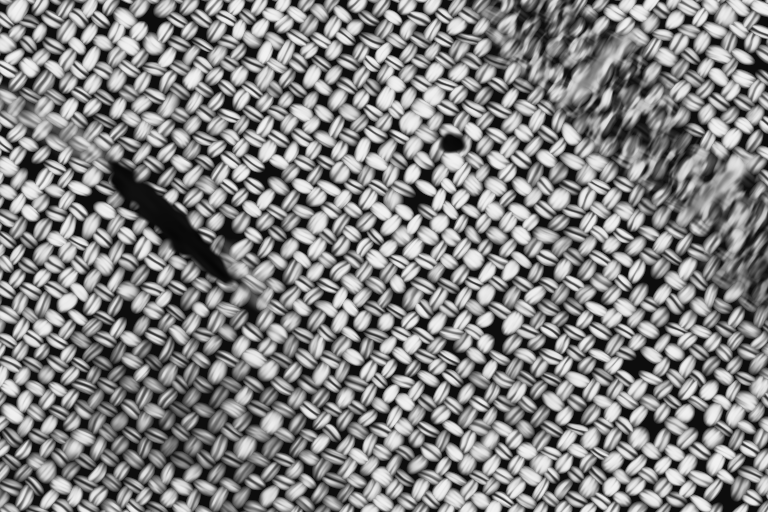
Give the GLSL for this texture, as a Shadertoy shader.

```glsl
// Coarse plain-woven cloth in black and white, its threads running diagonally.
// Each crossing is a twisted stitch of paired strands, varied by hash and noise;
// a frayed slit, a threadbare band, missing stitches and stains are laid over it.

float hash(vec2 p) {
    vec3 h = fract(vec3(p.xyx) * 0.1031);
    h += dot(h, h.yzx + 33.33);
    return fract((h.x + h.y) * h.z);
}

float noise(vec2 p) {
    vec2 i = floor(p), f = fract(p);
    f = f * f * (3.0 - 2.0 * f);
    return mix(mix(hash(i), hash(i + vec2(1, 0)), f.x),
               mix(hash(i + vec2(0, 1)), hash(i + vec2(1, 1)), f.x), f.y);
}

// Position along (0 to 1) and signed distance across the segment a-b.
vec2 alongAcross(vec2 p, vec2 a, vec2 b) {
    vec2 d = b - a, r = p - a;
    return vec2(dot(r, d) / dot(d, d), (d.x * r.y - d.y * r.x) / length(d));
}

// Soft spindle that tapers to both ends of the segment a-b.
float spindle(vec2 p, vec2 a, vec2 b, float halfWidth, float soft) {
    vec2 s = alongAcross(p, a, b);
    float taper = sqrt(max(0.0, 4.0 * s.x * (1.0 - s.x)));
    return smoothstep(soft, -soft, abs(s.y) - halfWidth * taper)
         * smoothstep(-0.03, 0.05, s.x) * smoothstep(1.03, 0.95, s.x);
}

// Brightness of the stitch at crossing id; q is in thread units.
float stitch(vec2 q, vec2 id, float wear) {
    bool warp = mod(id.x + id.y, 2.0) < 0.5;
    float seed = hash(id + 200.0);
    vec2 jitter = vec2(hash(id + 311.0), hash(id + 427.0)) - 0.5;
    vec2 l = q - id - 0.5 - 0.2 * jitter;
    if (!warp) l = vec2(l.y, -l.x);

    // Strands twist against the run of their thread.
    float twist = (warp ? 0.2 : 0.15) + 0.25 * jitter.x;
    l = vec2(l.x + twist * l.y, l.y - twist * l.x);

    // Slubs thicken a thread over several crossings.
    vec2 thread = warp ? vec2(id.y * 7.3, id.x * 0.22) : vec2(id.x * 7.3 + 90.0, id.y * 0.22);
    float slub = smoothstep(0.68, 0.92, noise(thread + 400.0));
    float width = (warp ? 0.44 : 0.47) + 0.12 * jitter.y + 0.16 * slub;
    float len = 0.8 + 0.2 * jitter.x;
    vec2 e = l / vec2(len, width);
    float body = max(0.0, 1.0 - dot(e, e));

    // The groove between the two strands, and fine fibres along them.
    float split = (warp ? 0.85 : 0.6) * (1.0 - slub) * smoothstep(0.05, 0.5, seed);
    float groove = (l.y - 0.15 * jitter.y) / 0.11;
    body *= 1.0 - split * exp(-groove * groove);
    body *= 0.72 + 0.56 * noise(vec2(l.x * 1.6, l.y * 9.0) + seed * 90.0 + 50.0);
    float bright = (0.9 + 0.6 * hash(id + 531.0)) * step(0.012, seed);
    return body * bright * (warp ? 1.0 - 0.7 * wear : 1.0);
}

void mainImage(out vec4 fragColor, in vec2 fragCoord) {
    vec2 p = fragCoord / iResolution.y;

    // Thread axes, bent a little by slow noise.
    vec2 bend = vec2(noise(p * 5.0 + 10.0), noise(p * 5.0 + 60.0)) - 0.5;
    vec2 w = p + 0.016 * bend;
    vec2 q = 29.5 * vec2(dot(w, vec2(0.719, -0.695)), dot(w, vec2(0.695, 0.719)));
    q += 0.25 * (vec2(noise(q * 0.9 + 120.0), noise(q * 0.9 + 170.0)) - 0.5);

    // Threadbare band at the upper right.
    float across = (p.x + p.y - 2.0) * 0.707 + 0.07 * (noise(p * 11.0 + 30.0) - 0.5);
    float wear = smoothstep(0.11, 0.045, abs(across)) * smoothstep(0.85, 1.05, p.x);

    // The brightest of the neighbouring stitches lies on top.
    float cloth = 0.0;
    for (int y = -1; y <= 1; y++)
        for (int x = -1; x <= 1; x++)
            cloth = max(cloth, stitch(q, floor(q) + vec2(x, y), wear));

    // Loose strands left in the worn band.
    vec2 lean = vec2(q.x + 0.18 * q.y, q.y - 0.18 * q.x);
    float strands = 0.7 * noise(lean * vec2(3.4, 1.25) + 220.0) + 0.3 * noise(lean * vec2(6.5, 2.2) + 320.0);
    cloth = mix(cloth, smoothstep(0.3, 0.85, strands), 0.65 * wear);

    // Pale threads bridging the band.
    float bridge = max(spindle(p, vec2(1.09, 0.79), vec2(1.25, 0.95), 0.014, 0.012),
                       spindle(p, vec2(1.33, 0.57), vec2(1.48, 0.70), 0.016, 0.012));
    cloth = mix(cloth, 0.35 + 0.75 * noise(lean * vec2(3.0, 1.1) + 510.0), 0.7 * bridge);

    // Stains and uneven light.
    float stain = exp(-18.0 * dot(p - vec2(0.36, 0.17), p - vec2(0.36, 0.17)))
                + exp(-40.0 * dot(p - vec2(1.52, 0.42), p - vec2(1.52, 0.42)));
    float light = 1.0 + 0.25 * (noise(p * 4.0 + 80.0) - 0.5) - 0.32 * stain;
    float tone = 0.05 + cloth * light;

    // Slit along the warp with a ragged edge, frayed at both ends.
    vec2 ragged = p + 0.014 * (vec2(noise(p * 45.0 + 20.0), noise(p * 45.0 + 70.0)) - 0.5);
    float fray = max(spindle(ragged, vec2(-0.03, 0.83), vec2(0.25, 0.66), 0.028, 0.02),
                     spindle(ragged, vec2(0.42, 0.53), vec2(0.53, 0.39), 0.022, 0.014));
    vec2 s = alongAcross(p, vec2(0.21, 0.68), vec2(0.46, 0.44));
    float fibres = noise(vec2(s.x * 9.0, s.y * 90.0) + 150.0);
    tone = mix(tone, 0.15 + 0.9 * fibres, 0.6 * fray);
    float shadow = spindle(p, vec2(0.2, 0.69), vec2(0.47, 0.43), 0.035, 0.03);
    tone *= 1.0 - 0.45 * shadow;
    float slit = spindle(ragged, vec2(0.21, 0.68), vec2(0.46, 0.44), 0.027, 0.006);
    float hole = smoothstep(0.03, 0.016, length((ragged - vec2(0.885, 0.722)) * vec2(0.9, 1.1)));
    tone = mix(tone, 0.02 + 0.05 * fibres, max(slit, hole));

    // Soft shoulder keeps the highlights from clipping flat.
    tone = min(tone, 0.7 + 0.25 * (1.0 - exp(-max(tone - 0.7, 0.0) * 4.0)));
    fragColor = vec4(vec3(max(tone, 0.02)), 1.0);
}
```
